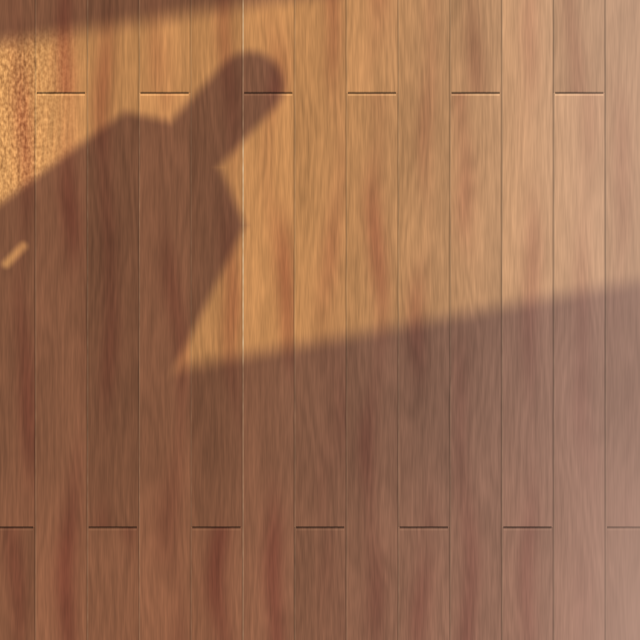
This texture is drawn by a WebGL 1 fragment shader. Its source:

```glsl
precision highp float;
// Wooden plank floor in warm low sunlight, crossed by soft cast shadows.
uniform vec2 u_resolution;

float hash(vec2 p) {
  return fract(sin(dot(p, vec2(127.1, 311.7))) * 43758.55);
}

vec2 gradientAt(vec2 cell) {
  float angle = 6.2832 * hash(cell);
  return vec2(cos(angle), sin(angle));
}

// Gradient noise, roughly -0.7 to 0.7
float noise(vec2 p) {
  vec2 i = floor(p), f = p - i;
  vec2 w = f * f * f * (f * (f * 6.0 - 15.0) + 10.0);
  float a = dot(gradientAt(i), f);
  float b = dot(gradientAt(i + vec2(1, 0)), f - vec2(1, 0));
  float c = dot(gradientAt(i + vec2(0, 1)), f - vec2(0, 1));
  float d = dot(gradientAt(i + vec2(1, 1)), f - vec2(1, 1));
  return mix(mix(a, b, w.x), mix(c, d, w.x), w.y);
}

float capsule(vec2 p, vec2 a, vec2 b, float radius) {
  vec2 ab = b - a;
  float t = clamp(dot(p - a, ab) / dot(ab, ab), 0.0, 1.0);
  return length(p - a - ab * t) - radius;
}

// Broad angular mass, as an intersection of half-planes
float bodyDistance(vec2 p) {
  float d = (p.y - 0.681 - 0.733 * p.x) / 1.24;
  d = max(d, (p.y - 0.824 + 0.21 * (p.x - 0.195)) / 1.02);
  d = max(d, dot(p - vec2(0.286, 0.805), vec2(0.774, 0.634)));
  d = max(d, dot(p - vec2(0.345, 0.733), vec2(0.919, 0.395)));
  return max(d, dot(p - vec2(0.3815, 0.648), vec2(0.898, -0.441)));
}

float sunlight(vec2 p) {
  float lowEdge = p.y - 0.425 - 0.19 * (p.x - 0.28);
  float highEdge = 0.932 + 0.16 * p.x - p.y;
  float band = smoothstep(-0.022, 0.022, lowEdge) * smoothstep(-0.025, 0.025, highEdge);
  float limb = capsule(p, vec2(0.30, 0.77), vec2(0.390, 0.867), 0.051);
  float caster = min(bodyDistance(p), limb);
  float sun = band * smoothstep(-0.011, 0.013, caster);
  float gap = capsule(p, vec2(0.010, 0.588), vec2(0.036, 0.615), 0.002);
  return max(sun, 0.8 * (1.0 - smoothstep(-0.002, 0.011, gap)));
}

// Tone in x, reddish heartwood in y
vec2 woodGrain(vec2 p, float across, vec2 board) {
  float seed = hash(board + 7.0);
  vec2 q = p + board * vec2(3.7, 5.3);
  float warp = noise(q * vec2(22.0, 5.0));
  float rings = sin(across * 24.0 + warp * 17.0 + seed * 6.0);
  float fine = noise(q * vec2(230.0, 13.0) + warp);
  float fibre = noise(q * vec2(420.0, 45.0));
  float centre = mix(0.3, 0.8, seed) + 0.3 * noise(vec2(seed * 50.0, p.y * 5.0));
  float core = exp(-pow((across - centre) / 0.20, 2.0));
  float heart = core * smoothstep(-0.3, 0.45, noise(q * vec2(14.0, 4.0)));
  return vec2(0.028 * rings + 0.10 * fine + 0.06 * fibre + 0.10 * warp, heart);
}

void main() {
  vec2 p = gl_FragCoord.xy / u_resolution;

  // Plank layout with alternating end joints
  float column = (p.x - 0.0547) / 0.081;
  float plank = floor(column), across = fract(column);
  float odd = mod(plank, 2.0);
  float joint = p.y - mix(0.855, 0.176, odd);
  vec2 board = vec2(plank, step(0.0, joint));

  // Light and wood colour
  float sun = sunlight(p);
  vec3 shade = mix(vec3(0.485, 0.320, 0.230), vec3(0.57, 0.435, 0.375),
                   smoothstep(0.25, 1.0, p.x));
  shade += vec3(0.05, 0.03, 0.02) * (1.0 - smoothstep(0.0, 0.4, p.y));
  vec3 lit = mix(vec3(0.745, 0.525, 0.325), vec3(0.765, 0.600, 0.470),
                 smoothstep(0.4, 1.0, p.x));
  lit += vec3(0.07, 0.06, 0.03) * (1.0 - smoothstep(0.0, 0.16, p.x));
  vec3 color = mix(shade, lit, sun);
  float clarity = 1.0 - 0.65 * smoothstep(0.45, 1.0, p.x);
  vec2 grain = woodGrain(p, across, board);
  float tone = 0.13 * (hash(board + 2.0) - 0.5);
  color *= 1.0 + (grain.x + tone) * mix(0.55, 1.0, clarity);
  color *= 1.0 - vec3(0.14, 0.25, 0.22) * grain.y * clarity;

  // Long seams: dark groove beside a worn highlight
  float toSeam = (across - step(0.5, across)) * 0.081;
  float seam = floor(column + 0.5);
  float groove = 1.0 - smoothstep(0.0005, 0.0024, abs(toSeam));
  color *= 1.0 - groove * mix(0.13, 0.24, smoothstep(0.6, 0.9, p.x));
  float rim = 1.0 - smoothstep(0.0004, 0.0020, abs(toSeam - 0.0012));
  float wear = 0.09 + 0.12 * hash(vec2(seam, 4.0));
  float glint = (1.0 - step(0.5, abs(seam - 4.0))) * (0.2 + 0.5 * sun);
  wear = (wear + glint) * (0.75 + 0.5 * noise(vec2(seam, p.y * 70.0)));
  color = mix(color, vec3(0.86, 0.74, 0.59), rim * wear);

  // End joints
  float inside = smoothstep(0.02, 0.05, across) * smoothstep(0.02, 0.05, 1.0 - across);
  float cut = (1.0 - smoothstep(0.0006, 0.0026, abs(joint))) * inside;
  float lip = (1.0 - smoothstep(0.0006, 0.0026, abs(joint + 0.0034))) * inside;
  color *= 1.0 - 0.38 * cut;
  color += vec3(0.09, 0.08, 0.06) * lip * mix(0.4, 1.0, sun);

  // Rough varnish sparkle and pale haze at the right
  float rough = noise(p * vec2(190.0, 120.0)) + 0.5 * noise(p * vec2(330.0, 210.0));
  float gloss = sun * (1.0 - smoothstep(0.02, 0.15, p.x)) * smoothstep(0.6, 0.75, p.y);
  color += vec3(0.22, 0.19, 0.13) * rough * gloss;
  float haze = smoothstep(0.78, 1.05, p.x) * (0.30 + 0.35 * (1.0 - smoothstep(0.0, 0.4, p.y)));
  color = mix(color, vec3(0.76, 0.62, 0.55), haze);
  gl_FragColor = vec4(clamp(color, 0.0, 1.0), 1.0);
}
```
